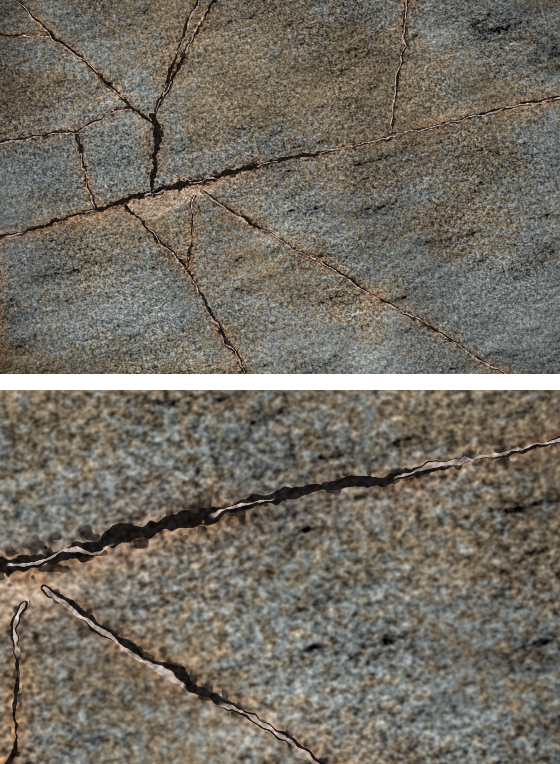
Top: the whole. Bottom: its middle third, enlarged.
Write a Shadertoy shader that draws this texture.

```glsl
// Weathered stone face: grey and brown grains, low embossed relief, and a
// network of ragged dark cracks with pale mineral veins and rust stains.
// Cracks are noise-warped segments that meet one long curved fault.

// Crack ends: xy to zw, in canvas heights
const vec4 CRACKS[12] = vec4[12](
    vec4(.05, 1., .41, .668), vec4(-.02, .91, .14, .908),
    vec4(.56, 1.02, .416, .69), vec4(.416, .69, .41, .477),
    vec4(-.02, .63, .2, .645), vec4(.2, .645, .352, .72),
    vec4(.2, .64, .255, .445), vec4(1.094, 1.02, 1.055, .655),
    vec4(.54, .49, 1.36, -.01), vec4(.34, .44, .51, .277),
    vec4(.51, .277, .65, .0), vec4(.522, .47, .504, .28));

// Half width and share of pale mineral
const vec2 STYLES[12] = vec2[12](
    vec2(.0045, .55), vec2(.0036, .7), vec2(.004, .4), vec2(.009, .25),
    vec2(.0036, .75), vec2(.0036, .7), vec2(.0042, .6), vec2(.0042, .95),
    vec2(.0036, .65), vec2(.0045, .55), vec2(.0045, .5), vec2(.003, .3));

float hash(vec2 p) {
    vec3 q = fract(p.xyx * .1031);
    q += dot(q, q.yzx + 33.33);
    return fract((q.x + q.y) * q.z);
}

float noise(vec2 p) {
    vec2 i = floor(p), f = fract(p);
    f *= f * (3. - 2. * f);
    return mix(mix(hash(i), hash(i + vec2(1, 0)), f.x),
               mix(hash(i + vec2(0, 1)), hash(i + 1.), f.x), f.y);
}

float slopeAt(vec2 cell, vec2 offset) {
    float angle = 6.2832 * hash(cell);
    return dot(vec2(cos(angle), sin(angle)), offset);
}

// Gradient noise around zero, free of visible cells
float grains(vec2 p) {
    vec2 i = floor(p), f = fract(p), u = f * f * (3. - 2. * f), e = vec2(1, 0);
    return mix(mix(slopeAt(i, f), slopeAt(i + e, f - e), u.x),
               mix(slopeAt(i + e.yx, f - e.yx), slopeAt(i + 1., f - 1.), u.x), u.y);
}

float fbm(vec2 p) {
    float sum = 0., amplitude = .52;
    for (int i = 0; i < 5; i++) {
        sum += amplitude * noise(p);
        p = mat2(1.6, 1.2, -1.2, 1.6) * p + 17.3;
        amplitude *= .5;
    }
    return sum;
}

// Signed distance to a segment (x) and position along it (y)
vec2 segment(vec2 p, vec2 a, vec2 b) {
    vec2 ab = b - a, ap = p - a;
    float t = clamp(dot(ap, ab) / dot(ab, ab), 0., 1.);
    float side = ab.x * ap.y - ab.y * ap.x < 0. ? -1. : 1.;
    return vec2(side * length(ap - ab * t), t);
}

// Coverage of shadow, mineral and rust around a crack
vec3 crackLayers(vec2 p, float s, float width, float pale) {
    float aa = .7 / iResolution.y, d = abs(s);
    float fine = noise(p * 150. + 5.);
    float gap = d - width * (.9 * noise(p * 33.) + .8 * fine + .05);
    float rubble = smoothstep(.62, .72, noise(p * 140. + 9.)) * smoothstep(3., 1.2, d / width);
    float wander = s + width * (.35 + 2. * (noise(p * 34. + 60.) - .5));
    float vein = abs(wander) - .0024 * (.25 + fine);
    float broken = smoothstep(.8 - pale, .9 - pale, noise(p * 25. + 3.));
    float rust = exp(-d / (.006 + 1.8 * width)) * (.1 + noise(p * 16.));
    return vec3(max(1. - smoothstep(-aa, aa, gap), .7 * rubble),
                (1. - smoothstep(-aa, aa, vein)) * broken, rust);
}

float relief(vec2 p) {
    vec2 bed = mat2(.97, -.24, .24, .97) * p;
    return fbm(bed * vec2(13., 24.));
}

void mainImage(out vec4 fragColor, in vec2 fragCoord) {
    vec2 p = fragCoord / iResolution.y;

    // Grains in three sizes, and broad stains
    vec2 turned = mat2(.97, -.24, .24, .97) * p * vec2(.88, 1.) + 3.;
    float grain = .2 * grains(turned * 105.) + .25 * grains(turned * 200. + 9.)
                + .14 * grains(turned * 310. + 30.);
    float patches = fbm(p * vec2(3.2, 5.5) + 8.) - .5;
    float warm = .46 + 1.35 * patches + .6 * grains(turned * 85. + 11.)
               - .6 * grain + .5 * (fbm(p * 19. + 70.) - .5)
               + .2 * (p.y - .45) - .16 * (p.x - .75);
    warm = smoothstep(.2, .8, warm);

    // Relief lit from the upper left, rougher along the chipped ledge
    float ledge = segment(p, vec2(1.18, .98), vec2(1.5, .84)).x;
    float rough = exp(-ledge * ledge / .0016);
    float slope = relief(p) - relief(p + vec2(-.003, .005));
    float value = .45 + grain * (.75 + .5 * noise(p * 12. + 80.)) - .055 * warm
                + slope * (.6 + .6 * rough)
                + .24 * (fbm(p * 7. + 31.) - .5) - .06 * patches;
    value -= .16 * smoothstep(.09, .18, -slope);
    value -= .2 * rough * smoothstep(.52, .62, fbm(p * vec2(18., 38.)));
    value *= 1.03 - .24 * smoothstep(.5, 1., length((p - vec2(.8, .45)) * vec2(1., 1.1)));

    // Cracks, all bent by one shared warp so that joints stay closed
    vec2 bend = vec2(fbm(p * 8.), fbm(p * 8. + 50.)) - .5;
    vec2 jitter = vec2(fbm(p * 48.), fbm(p * 48. + 20.)) - .5;
    vec2 q = p + .03 * bend + .012 * jitter;
    vec3 layers = vec3(0);
    for (int i = 0; i < 12; i++) {
        vec2 d = segment(q, CRACKS[i].xy, CRACKS[i].zw);
        if (i == 2) d.x = abs(d.x) - .02 * (1. - d.y); // forked strand
        layers = max(layers, crackLayers(p, d.x, STYLES[i].x, STYLES[i].y));
    }

    // Long fault, widest near the junction, paler to the right
    float fault = q.y - (.362 + .3 * q.x - .033 * q.x * q.x);
    float bulge = exp(-pow((p.x - .5) / .22, 2.));
    layers = max(layers, crackLayers(p, fault, .004 + .005 * bulge,
                                     .15 + .65 * smoothstep(.6, 1., p.x)));

    // Rust below the fault and on the left edge, chalky stone at the junction
    float below = smoothstep(.005, -.005, fault) * exp(fault / .028);
    float rust = layers.z + below * (1. - smoothstep(.5, 1.1, p.x)) * (.5 + 1.2 * patches);
    rust += .7 * exp(-p.x / .012) * smoothstep(.4, .2, p.y);
    vec2 junction = (q - vec2(.46, .458 + .25 * (q.x - .46))) / vec2(.14, .032);
    float chalk = smoothstep(.35, .6, exp(-dot(junction, junction)) * (.1 + 1.6 * fbm(p * 28.)));

    // Compose
    vec3 tint = mix(vec3(.97, 1.015, 1.005), vec3(1.13, 1.01, .83), warm);
    tint = mix(tint, vec3(1.32, .97, .69), clamp(rust, 0., .8));
    vec3 color = value * tint;
    color = mix(color, vec3(.67, .59, .51) + grain + slope, .8 * chalk);
    color = mix(color, vec3(.08, .07, .068) + .3 * grain, .95 * layers.x);
    color = mix(color, vec3(.74, .67, .63) + 1.3 * grain, .9 * layers.y);
    fragColor = vec4(clamp(color, 0., 1.), 1.);
}
```
